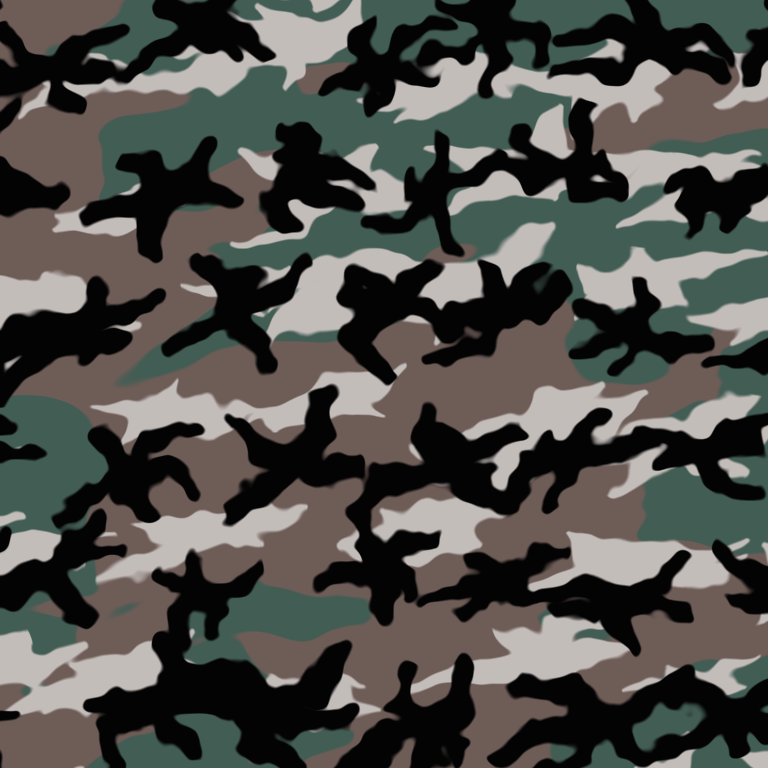
A three.js fragment shader for this pattern:

```glsl
// Woodland camouflage: brown and green ground, pale wisps and black branching figures.
#define GROUND_FREQ vec2(4.0, 8.0)
#define GREEN_LEVEL 0.5
#define PALE_CELL vec2(0.25, 0.16)
#define PALE_REACH 0.125
#define PALE_THICK 0.026
#define BLACK_CELL vec2(0.19, 0.175)
#define BLACK_REACH 0.088
#define BLACK_THICK 0.0165
#define EDGE 0.0022

varying vec2 vUv;

const vec3 BROWN = vec3(0.43, 0.36, 0.34);
const vec3 GREEN = vec3(0.26, 0.365, 0.33);
const vec3 PALE = vec3(0.765, 0.74, 0.73);
const vec3 BLACK = vec3(0.012);

vec3 hash3(vec2 p, float seed) {
  vec3 q = fract(p.xyx * vec3(0.1031, 0.1030, 0.0973) + seed * 0.137);
  q += dot(q, q.yxz + 33.33);
  return fract((q.xxy + q.yzz) * q.zyx);
}

float noise(vec2 p, float seed) {
  vec2 i = floor(p), f = fract(p);
  f = f * f * f * (f * (f * 6.0 - 15.0) + 10.0);
  float low = mix(hash3(i, seed).x, hash3(i + vec2(1.0, 0.0), seed).x, f.x);
  float high = mix(hash3(i + vec2(0.0, 1.0), seed).x, hash3(i + 1.0, seed).x, f.x);
  return mix(low, high, f.y);
}

vec2 wobble(vec2 p, float freq, float seed) {
  return vec2(noise(p * freq, seed), noise(p * freq, seed + 1.0)) - 0.5;
}

// Capsule whose radius runs from ra at a to rb at b
float taper(vec2 p, vec2 a, vec2 b, float ra, float rb) {
  vec2 ab = b - a;
  float t = clamp(dot(p - a, ab) / dot(ab, ab), 0.0, 1.0);
  return length(p - a - ab * t) - mix(ra, rb, t);
}

float smoothMin(float a, float b, float k) {
  float h = max(k - abs(a - b), 0.0) / k;
  return min(a, b) - 0.25 * h * h * k;
}

// Limb direction, flattened and leaning up to the right
vec2 heading(float angle, float flatness) {
  vec2 d = vec2(1.2 * cos(angle), flatness * sin(angle));
  return d + vec2(0.0, 0.16 * d.x);
}

// Distance to scattered figures, each made of five bent limbs
float figures(vec2 p, vec2 size, float reach, float thick, float tip,
              float flatness, float vary, float seed) {
  float d = 1.0;
  vec2 home = floor(p / size);
  for (int y = -1; y <= 1; y++) {
    for (int x = -1; x <= 1; x++) {
      vec2 cell = home + vec2(float(x), float(y));
      vec3 h = hash3(cell, seed);
      vec2 stagger = vec2(fract(cell.y * 0.5) - 0.25, 0.0);
      vec2 root = (cell + 0.5 + stagger + 0.4 * (h.xy - 0.5)) * size;
      float scale = 1.0 + vary * (h.z - 0.5);
      for (int i = 0; i < 5; i++) {
        vec3 r = hash3(cell, seed + 3.0 + float(i));
        float angle = 6.2832 * (h.x + (float(i) + 0.8 * r.x) / 5.0);
        float span = 0.5 * reach * scale * mix(0.7, 1.3, r.y);
        float width = thick * scale * mix(0.75, 1.15, r.z);
        vec2 joint = root + span * heading(angle, flatness);
        vec2 end = joint + span * heading(angle + 2.2 * (r.z - 0.5), flatness);
        float middle = width * mix(tip, 1.0, 0.6);
        d = smoothMin(d, taper(p, root, joint, width, middle), 0.01);
        d = smoothMin(d, taper(p, joint, end, middle, width * tip), 0.01);
      }
    }
  }
  return d;
}

// Streaky patches of the ground
float ground(vec2 p) {
  vec2 q = (p - vec2(0.0, 0.18 * p.x) + 0.07 * wobble(p, 7.0, 41.0)) * GROUND_FREQ;
  return 0.6 * noise(q, 11.0) + 0.28 * noise(q * 2.1 + 5.3, 12.0)
       + 0.12 * noise(q * 4.3 + 9.1, 13.0);
}

float cover(float d) {
  return 1.0 - smoothstep(-EDGE, EDGE, d);
}

void main() {
  vec2 p = vUv + 3.0;
  vec3 color = mix(BROWN, GREEN, cover((GREEN_LEVEL - ground(p)) * 0.25));

  // Pale wisps with pointed ends
  vec2 q = p + 0.035 * wobble(p, 14.0, 51.0) + 0.012 * wobble(p, 38.0, 53.0);
  float pale = figures(q, PALE_CELL, PALE_REACH, PALE_THICK, 0.15, 0.42, 0.8, 21.0);
  color = mix(color, PALE, cover(pale));

  // Black branches with knobbly, rounded ends
  q = p + 0.02 * wobble(p, 20.0, 61.0) + 0.013 * wobble(p, 48.0, 63.0);
  float black = figures(q, BLACK_CELL, BLACK_REACH, BLACK_THICK, 0.7, 0.8, 0.3, 31.0);
  color = mix(color, BLACK, cover(black));

  gl_FragColor = vec4(color, 1.0);
}
```
